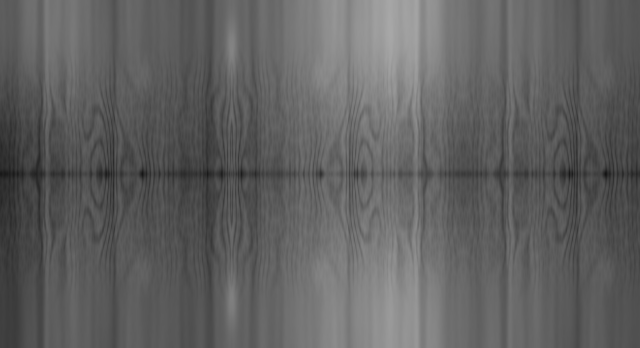
A WebGL 1 fragment shader for this texture:

```glsl
precision highp float;
// Grey book-matched wood veneer: one board is folded left-right and top-bottom.
// Growth rings are contours of a height field with bumps at the knots, lit by
// soft pools of light and losing focus toward the top and bottom borders.
uniform vec2 u_resolution;

#define BOARD_WIDTH 0.362
#define RING_COUNT 31.0
#define RING_DEPTH 0.085
#define FIBRE_DEPTH 0.055
#define STREAK_DEPTH 0.030
#define SEAM_DEPTH 0.075
#define BASE_TONE 0.345
#define FOCUS_NEAR 0.30
#define FOCUS_FAR 0.80

float bell(float x, float centre, float width) {
  float r = (x - centre) / width;
  return exp(-r * r);
}

float spot(vec2 p, vec2 centre, vec2 size) {
  vec2 r = (p - centre) / size;
  return exp(-dot(r, r));
}

vec2 hash2(vec2 p) {
  return fract(sin(vec2(dot(p, vec2(127.1, 311.7)), dot(p, vec2(269.5, 183.3)))) * 4375.85);
}

// Distance to the nearest scattered cell point
float cellular(vec2 p) {
  vec2 cell = floor(p), f = fract(p);
  float nearest = 2.0;
  for (int j = -1; j <= 1; j++) {
    for (int i = -1; i <= 1; i++) {
      vec2 o = vec2(float(i), float(j));
      vec2 r = o + hash2(cell + o) - f;
      nearest = min(nearest, dot(r, r));
    }
  }
  return sqrt(nearest);
}

// Vertical bands made of layered sines that drift slowly along the board
float streaks(vec2 b) {
  float sum = 0.0, freq = 19.0, amp = 1.0;
  for (int i = 0; i < 5; i++) {
    float k = float(i);
    sum += amp * sin(b.x * freq + 1.4 * sin(b.x * freq * 0.37 + k * 2.1)
         + 0.8 * sin(b.y * (2.0 + k) + k * 1.7 + b.x * 9.0));
    freq *= 1.63;
    amp *= 0.83;
  }
  return sum * 0.5;
}

// Height field whose contours are the growth rings
float ringField(vec2 b) {
  float h = RING_COUNT * b.x;
  h -= 2.6 * spot(b, vec2(0.0), vec2(0.095, 0.48));
  h += 1.7 * spot(b, vec2(0.047, 0.0), vec2(0.030, 0.13));
  h += 2.8 * spot(b, vec2(0.385, 0.0), vec2(0.052, 0.24));
  h += 1.8 * spot(b, vec2(0.375, 0.46), vec2(0.045, 0.20));
  h += 3.0 * spot(b, vec2(0.550, 0.0), vec2(0.060, 0.40));
  h += 1.6 * spot(b, vec2(0.735, 0.12), vec2(0.055, 0.34));
  h += 0.28 * sin(b.y * 8.0 + b.x * 13.0) + 0.16 * sin(b.y * 19.0 - b.x * 31.0);
  return h + 0.5 * sin(b.x * 47.0);
}

// Dark joint with a crisp near side and a fading far side
float seam(float x, float centre, float soft) {
  return smoothstep(centre - soft, centre + soft * 0.3, x) * exp(-max(x - centre, 0.0) / 0.030);
}

// Light across the whole panel
float lighting(vec2 uv, float v) {
  float tone = BASE_TONE - 0.045 * (1.0 - smoothstep(0.375, 0.40, uv.x));
  tone += 0.095 * bell(uv.x, 0.60, 0.145);
  tone -= 0.045 * bell(uv.x, 0.0, 0.07) + 0.075 * bell(uv.x, 1.0, 0.09);
  tone += 0.035 * bell(uv.x, 0.13, 0.07);
  float upper = smoothstep(0.4, 0.6, uv.y);
  float lift = 0.06 + 0.13 * bell(uv.x, 0.61, 0.12) + 0.10 * upper * bell(uv.x, 0.02, 0.12);
  return tone + lift * smoothstep(0.05, 0.85, v) * mix(0.72, 1.0, upper);
}

void main() {
  vec2 uv = gl_FragCoord.xy / u_resolution;
  // Fold the panel into one board: x from its heart, y from the middle joint
  float t = abs(mod(uv.x, 2.0 * BOARD_WIDTH) - BOARD_WIDTH) / BOARD_WIDTH;
  float v = abs(uv.y - 0.5) * 2.0;
  vec2 board = vec2(t, v);
  float focus = 1.0 - smoothstep(FOCUS_NEAR, FOCUS_FAR, v);
  float soft = mix(0.030, 0.007, focus);

  float tone = lighting(uv, v) + STREAK_DEPTH * streaks(board) * mix(0.85, 0.6, focus);

  // Plank joints and broad tonal bands
  tone -= SEAM_DEPTH * (seam(t, 0.507, soft) + 0.8 * seam(t, 0.818, soft) + 0.4 * seam(t, 0.72, soft));
  tone -= 0.065 * bell(t, 0.095, 0.022) + 0.045 * smoothstep(0.87, 0.95, t);
  tone += 0.045 * bell(t, 0.800, 0.012) + 0.035 * bell(t, 0.0, 0.017);

  // Pale flares above the knots and dark knot eyes
  tone += 0.10 * spot(board, vec2(0.0, 0.72), vec2(0.026, 0.15));
  tone += 0.05 * spot(board, vec2(0.375, 0.56), vec2(0.030, 0.10));
  tone -= 0.08 * spot(board, vec2(0.047, 0.0), vec2(0.014, 0.035));
  tone -= 0.10 * spot(board, vec2(0.385, 0.0), vec2(0.016, 0.028));
  tone -= 0.07 * spot(board, vec2(0.543, 0.0), vec2(0.016, 0.035));

  // Rings and fibres, sharp only near the middle
  float ring = pow(0.5 + 0.5 * sin(6.2832 * ringField(board)), 2.2);
  float strength = 0.65 + 0.35 * sin(t * 17.0 + 2.0 * sin(v * 4.0 + t * 7.0));
  tone -= RING_DEPTH * (ring - 0.36) * strength * focus;
  tone += FIBRE_DEPTH * (cellular(board * vec2(85.0, 15.0)) - 0.45) * (0.12 + 0.88 * focus);

  // Middle joint
  tone -= 0.055 * bell(v, 0.0, 0.022) + 0.030 * exp(-v / 0.12);
  gl_FragColor = vec4(vec3(clamp(tone, 0.0, 1.0)), 1.0);
}
```
